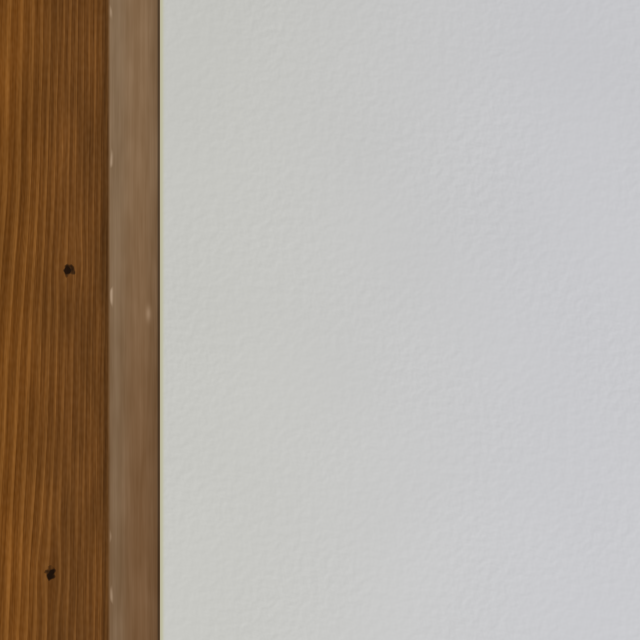
Give the GLSL for this texture, as a WebGL 2 fragment shader.

```glsl
#version 300 es
precision highp float;

uniform vec2 u_resolution;
out vec4 fragColor;

const float FRONT_EDGE = 0.170;
const float POST_EDGE = 0.250;

vec2 hashGradient(vec2 cell) {
    vec3 q = fract(vec3(cell.xyx) * vec3(0.1031, 0.1030, 0.0973));
    q += dot(q, q.yzx + 33.33);
    float angle = 6.2832 * fract((q.x + q.y) * q.z);
    return vec2(cos(angle), sin(angle));
}

float gradientNoise(vec2 p) {
    vec2 i = floor(p), f = fract(p);
    vec2 w = f * f * f * (f * (f * 6.0 - 15.0) + 10.0);
    vec2 e = vec2(0.0, 1.0);
    float low = mix(dot(hashGradient(i), f), dot(hashGradient(i + e.yx), f - e.yx), w.x);
    float high = mix(dot(hashGradient(i + e), f - e), dot(hashGradient(i + e.yy), f - e.yy), w.x);
    return mix(low, high, w.y);
}

float fbm(vec2 p, int octaves) {
    float sum = 0.0, amplitude = 0.6;
    for (int i = 0; i < octaves; i++) {
        sum += amplitude * gradientNoise(p);
        p = p * 2.03 + 17.3;
        amplitude *= 0.5;
    }
    return sum;
}

float stepAt(float edge, float x, float softness) {
    return smoothstep(edge - softness, edge + softness, x);
}

float band(float x, float center, float width) {
    float d = (x - center) / width;
    return exp(-d * d);
}

// Pushes the grain sideways around a knot.
float knotBend(vec2 p, vec2 knot) {
    vec2 d = (p - knot) / vec2(0.020, 0.045);
    return 0.006 * d.x * exp(-dot(d, d));
}

float knotMask(vec2 p, vec2 knot) {
    vec2 d = (p - knot) / vec2(0.0085, 0.0095);
    return 1.0 - smoothstep(0.45, 1.2, length(d) + 0.7 * gradientNoise(p * 150.0));
}

// Front face: broad rings on the left, tight rings on the right.
vec3 frontWood(vec2 p, vec2 knotA, vec2 knotB) {
    float leftness = 1.0 - smoothstep(0.02, 0.14, p.x);
    float lean = (0.012 + 0.035 * leftness) * (p.y - 0.5);
    float x = p.x - lean - knotBend(p, knotA) - knotBend(p, knotB);
    x += 0.007 * leftness * gradientNoise(vec2(p.x * 6.0, p.y * 3.5));
    float ring = 46.0 * x + 200.0 * x * x + 0.3 * gradientNoise(vec2(x * 30.0, p.y * 2.0));
    float phase = fract(ring);
    float lightLine = smoothstep(0.35, 0.82, phase) * (1.0 - smoothstep(0.86, 1.0, phase));
    float fibre = fbm(vec2(x * 260.0, p.y * 7.0), 3);
    float speckle = gradientNoise(p * vec2(230.0, 90.0));
    float cloud = fbm(p * vec2(16.0, 4.0), 3);

    vec3 color = mix(vec3(0.440, 0.270, 0.105), vec3(0.400, 0.252, 0.115), smoothstep(0.0, 0.13, p.x));
    color += vec3(0.085, 0.070, 0.045) * (lightLine - 0.3) * mix(0.55, 1.0, leftness);
    color += vec3(0.10, 0.075, 0.045) * fibre + 0.025 * speckle;
    color *= 1.0 + 0.22 * cloud;
    color *= 1.0 - 0.18 * band(p.x, FRONT_EDGE - 0.004, 0.007);
    return color;
}

// Side face: pale and dusty near the corner, browner lower down.
vec3 sideWood(vec2 p) {
    float across = (p.x - FRONT_EDGE) / (POST_EDGE - FRONT_EDGE);
    vec3 color = mix(vec3(0.455, 0.335, 0.225), vec3(0.515, 0.405, 0.295), smoothstep(0.1, 0.85, p.y));
    color = mix(color, vec3(0.50, 0.42, 0.33), 0.55 * band(across, 0.14, 0.22));
    color *= 1.0 - 0.10 * smoothstep(0.65, 1.0, across);
    color += 0.06 * fbm(vec2(p.x * 130.0, p.y * 6.0), 3);
    color += 0.04 * fbm(p * vec2(35.0, 12.0), 3);
    color += 0.12 * band(p.x, 0.232, 0.004) * band(p.y, 0.51, 0.012);
    return color;
}

float plasterHeight(vec2 p) {
    vec2 warp = 0.003 * vec2(gradientNoise(p * 35.0), gradientNoise(p * 35.0 + 9.0));
    return fbm((p + warp) * 75.0, 3);
}

// Plaster wall: warm to cool from left to right, with a fine lit relief.
vec3 plasterWall(vec2 p) {
    vec3 color = mix(vec3(0.775, 0.775, 0.755), vec3(0.785, 0.787, 0.800), smoothstep(0.25, 0.95, p.x));
    color += 0.018 * (0.5 - p.y) + 0.012 * fbm(p * 4.0, 2);
    float relief = plasterHeight(p) - plasterHeight(p + vec2(0.003, -0.003));
    float strength = 0.035 * (0.8 + 0.6 * gradientNoise(p * 6.0));
    return color + relief * strength;
}

void main() {
    vec2 p = gl_FragCoord.xy / u_resolution;
    float soft = max(0.0012, 0.8 / u_resolution.x);
    vec2 knotA = vec2(0.108, 0.578);
    vec2 knotB = vec2(0.079, 0.104);

    // Post faces and the worn corner between them
    vec3 front = frontWood(p, knotA, knotB);
    float knots = max(knotMask(p, knotA), knotMask(p, knotB));
    front = mix(front, vec3(0.09, 0.055, 0.035), 0.9 * knots);
    vec3 color = mix(front, sideWood(p), stepAt(FRONT_EDGE, p.x, 0.003));
    float wear = smoothstep(0.15, 0.45, gradientNoise(vec2(p.x * 60.0, p.y * 28.0)));
    color += 0.16 * wear * band(p.x, FRONT_EDGE + 0.004, 0.0025);

    // Dark joint, cream rim and wall
    color *= 1.0 - 0.35 * band(p.x, POST_EDGE - 0.002, 0.002);
    vec3 wall = mix(plasterWall(p), vec3(0.75, 0.74, 0.63), band(p.x, POST_EDGE + 0.002, 0.0035));
    color = mix(color, wall, stepAt(POST_EDGE, p.x, soft));
    fragColor = vec4(clamp(color, 0.0, 1.0), 1.0);
}
```
